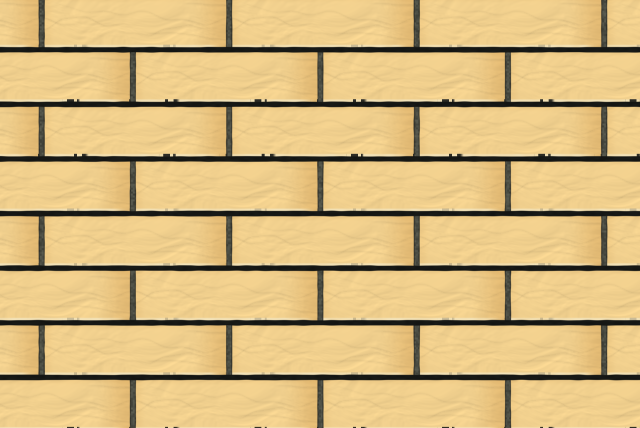
A Shadertoy shader for this texture:

```glsl
const vec2 PITCH = vec2(0.4395, 0.1276);
const vec2 JOINT = vec2(0.0070, 0.0062); // half widths
const float FIRST_BED = 0.1162;
const float EVEN_SHIFT = 0.0977;
const float ODD_SHIFT = 0.3115;

const vec3 CLAY = vec3(0.945, 0.815, 0.555);
const vec3 BURNT = vec3(0.87, 0.70, 0.42);
const vec3 CREAM = vec3(0.95, 0.89, 0.73);
const vec3 BED = vec3(0.085, 0.09, 0.08);
const vec3 MORTAR = vec3(0.27, 0.275, 0.24);

float hash(vec2 p) {
    return fract(sin(dot(p, vec2(127.1, 311.7))) * 43758.5453);
}

float noise(vec2 p) {
    vec2 i = floor(p), f = fract(p);
    f = f * f * (3.0 - 2.0 * f);
    return mix(mix(hash(i), hash(i + vec2(1, 0)), f.x),
               mix(hash(i + vec2(0, 1)), hash(i + vec2(1, 1)), f.x), f.y);
}

float fbm(vec2 p) {
    float sum = 0.0, gain = 0.5;
    for (int i = 0; i < 4; i++) {
        sum += gain * noise(p);
        p = p * 2.03 + 7.1;
        gain *= 0.5;
    }
    return sum;
}

// Stretched relief, bent so its folds flow along the brick
float relief(vec2 q) {
    vec2 bend = vec2(noise(q * vec2(4.0, 2.0)), noise(q * vec2(5.0, 2.5) + 9.0));
    return fbm(q * vec2(5.0, 4.0) + 1.6 * bend);
}

// A sharp dark lip with a soft light flank below
float fold(vec2 q, float level, float seed) {
    float curve = level + 0.11 * sin(q.x * 7.5 - 1.6 + seed)
                + 0.22 * (noise(vec2(q.x * 9.0, seed)) - 0.5);
    float d = q.y - curve;
    float strength = smoothstep(0.35, 0.75, noise(vec2(q.x * 4.0 + seed, seed * 3.0)));
    float lip = exp(-d * d * 1400.0);
    float flank = step(0.0, d) * exp(-d * 12.0);
    return strength * (0.35 * flank - lip);
}

vec3 brickFace(vec2 q) {
    float slope = relief(q + vec2(0.010, 0.035)) - relief(q);
    float light = 0.22 * slope;
    for (int i = 0; i < 4; i++) {
        float k = float(i);
        light += 0.045 * fold(q, 0.24 + 0.18 * k, k * 2.3 + 0.4);
    }
    float ends = 0.75 * smoothstep(0.80, 1.0, q.x) + 0.25 * smoothstep(0.06, 0.0, q.x);
    float shade = ends + 0.22 * smoothstep(0.12, 0.0, q.y);
    return mix(CLAY, BURNT, min(shade, 1.0)) * (1.0 + light);
}

// Dark bites along the lower edge, clustered at two places and the far end
float chips(vec2 q, float row) {
    float cluster = smoothstep(0.055, 0.03, abs(q.x - 0.19))
                  + smoothstep(0.055, 0.03, abs(q.x - 0.68))
                  + smoothstep(0.96, 0.98, q.x);
    float amount = mix(0.2, 1.0, step(0.5, hash(vec2(row, 4.0))));
    float bite = smoothstep(0.42, 0.60, noise(vec2(q.x * 70.0, 2.0)));
    return min(cluster, 1.0) * amount * bite * smoothstep(0.935, 0.965, q.y);
}

vec3 mortarColor(vec2 p, float across) {
    float grain = 0.8 + 0.4 * noise(p * 220.0);
    return MORTAR * grain * mix(1.1, 0.65, smoothstep(0.4, 1.0, across));
}

void mainImage(out vec4 fragColor, in vec2 fragCoord) {
    vec2 uv = fragCoord / iResolution.xy;
    vec2 p = vec2(uv.x * 1.5, 1.0 - uv.y);
    float soft = max(0.0016, 0.8 / iResolution.y);

    // Running bond: alternate courses are shifted
    float row = floor((p.y - FIRST_BED) / PITCH.y) + 1.0;
    float shift = mix(EVEN_SHIFT, ODD_SHIFT, mod(row, 2.0));
    vec2 local = mod(p - vec2(shift, FIRST_BED), PITCH);
    vec2 q = (local - JOINT) / (PITCH - 2.0 * JOINT);
    vec2 gap = min(local, PITCH - local);

    // Face with a worn pale lower lip
    vec3 color = brickFace(q);
    float lip = smoothstep(0.935, 0.975, q.y) * (0.65 + 0.35 * noise(vec2(q.x * 22.0, row)));
    color = mix(color, CREAM, lip * smoothstep(1.0, 0.88, q.x));
    color = mix(color, BED, 0.9 * chips(q, row));

    // Head joints, then the darker continuous bed joints
    vec2 wobble = 0.0012 * (vec2(noise(p * vec2(8, 60)), noise(p * vec2(45, 8))) - 0.5);
    vec2 joint = 1.0 - smoothstep(JOINT - soft, JOINT + soft, gap + wobble);
    color = mix(color, mortarColor(p, gap.x / JOINT.x), joint.x);
    vec3 bed = BED * (0.85 + 0.3 * noise(p * vec2(90.0, 200.0)));
    color = mix(color, bed, joint.y);

    fragColor = vec4(color, 1.0);
}
```
